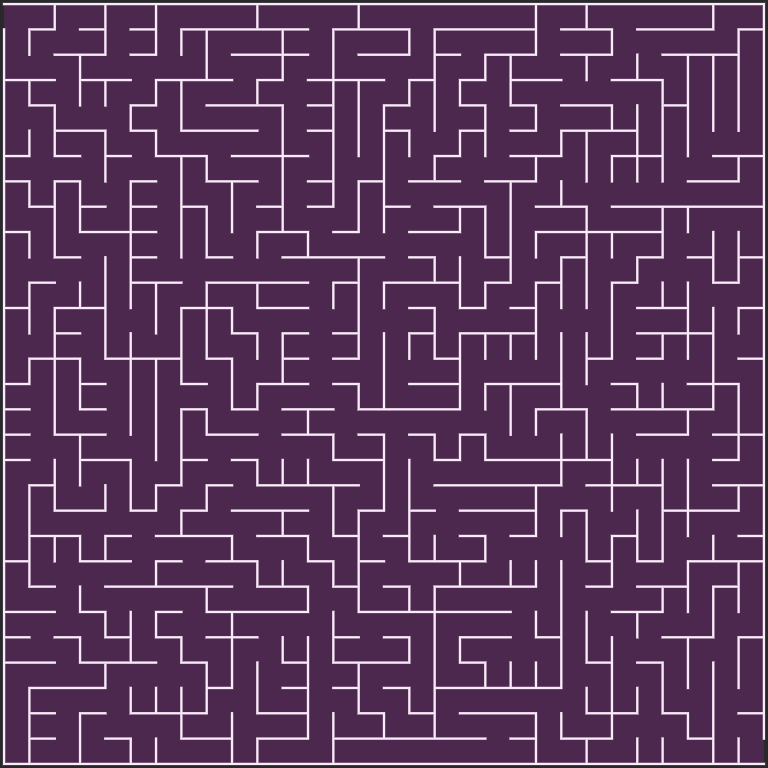
Write a WebGL 1 fragment shader that draws this pattern.

```glsl
precision highp float;
// A maze of thin pale walls on a plum field inside a narrow dark frame.
// Every inner grid vertex grows one wall, either outward from a hub or along
// its square ring around the hub, so the walls form trees without loops.

uniform vec2 u_resolution;

#define CELLS 30.0
#define MARGIN 0.0053
#define WALL_WIDTH 0.093
#define OUTWARD_SHARE 0.30
#define HUB vec2(12.5, 16.5)
#define SEED 4.7
#define FIELD_COLOR vec3(0.30, 0.155, 0.305)
#define WALL_COLOR vec3(0.98, 0.92, 0.98)
#define FRAME_COLOR vec3(0.16, 0.16, 0.17)

float hash(vec2 v) {
  return fract(sin(dot(v, vec2(127.1, 311.7)) + SEED) * 43758.547);
}

// Signed distance to an axis-aligned box, with square corners.
float boxDistance(vec2 p, vec2 halfSize) {
  vec2 q = abs(p) - halfSize;
  return max(q.x, q.y);
}

// Direction away from the hub; ring corners choose either axis.
vec2 outwardFrom(vec2 vertex) {
  vec2 d = vertex - HUB;
  vec2 a = abs(d);
  bool alongX = a.x > a.y || (a.x == a.y && hash(vertex) < 0.5);
  return alongX ? vec2(sign(d.x), 0.0) : vec2(0.0, sign(d.y));
}

// First choice of growth: outward, or one of both ways along the ring.
vec2 preferredGrowth(vec2 vertex) {
  vec2 outward = outwardFrom(vertex);
  vec2 a = abs(vertex - HUB);
  float pick = hash(vertex);
  if (a.x == a.y || pick < OUTWARD_SHARE) return outward;
  float turn = pick < 0.5 * (1.0 + OUTWARD_SHARE) ? 1.0 : -1.0;
  return turn * vec2(-outward.y, outward.x);
}

// Final growth: where two vertices face each other, one turns outward.
vec2 wallGrowth(vec2 vertex) {
  if (boxDistance(vertex - 0.5 * CELLS, vec2(0.5 * CELLS)) > -0.5) return vec2(0.0);
  vec2 growth = preferredGrowth(vertex);
  bool yields = growth.x + growth.y < 0.0;
  vec2 facing = preferredGrowth(vertex + growth) + growth;
  return yields && dot(facing, facing) < 0.5 ? outwardFrom(vertex) : growth;
}

// Distance to the center lines of the inner walls near p.
float innerWalls(vec2 p) {
  vec2 nearest = floor(p + 0.5);
  float dist = 1.0;
  for (int y = -1; y <= 1; y++) {
    for (int x = -1; x <= 1; x++) {
      vec2 vertex = nearest + vec2(float(x), float(y));
      vec2 halfWall = 0.5 * wallGrowth(vertex);
      dist = min(dist, boxDistance(p - vertex - halfWall, abs(halfWall)));
    }
  }
  return dist;
}

float coverage(float dist, float pixel) {
  return clamp(0.5 - dist / pixel, 0.0, 1.0);
}

void main() {
  float scale = CELLS / (1.0 - 2.0 * MARGIN);
  vec2 p = (gl_FragCoord.xy / u_resolution - MARGIN) * scale;
  float pixel = scale / min(u_resolution.x, u_resolution.y);
  float halfWidth = 0.5 * WALL_WIDTH;

  // Outer wall, open at the upper left and the lower right.
  vec2 centered = p - 0.5 * CELLS;
  float edge = boxDistance(centered, vec2(0.5 * CELLS));
  vec2 door = vec2(centered.x * sign(centered.y) + 0.5 * CELLS,
                   abs(centered.y) - 0.5 * CELLS + 0.5);
  float doorway = boxDistance(door, vec2(0.5 - halfWidth));
  float outerWall = max(abs(edge) - halfWidth, -doorway);

  // Field and frame first, then all walls on top.
  float walls = min(innerWalls(p) - halfWidth, outerWall);
  vec3 color = mix(FIELD_COLOR, FRAME_COLOR, coverage(-edge, pixel));
  color = mix(color, WALL_COLOR, coverage(walls, pixel));
  gl_FragColor = vec4(color, 1.0);
}
```
